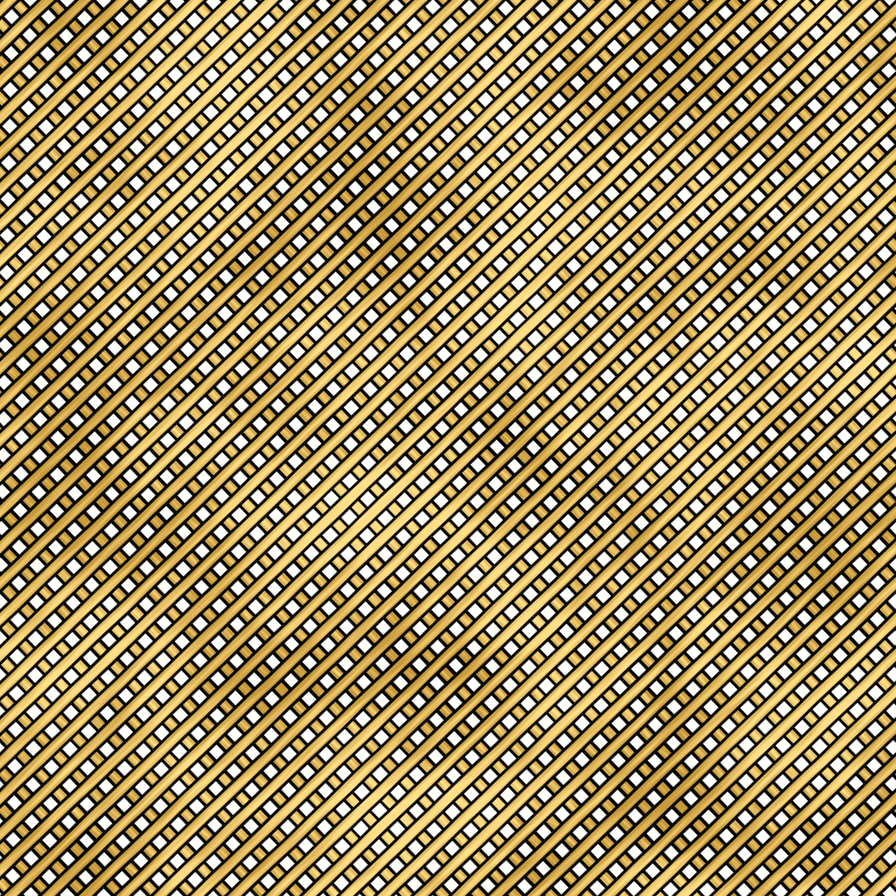
Write a WebGL 2 fragment shader that draws this pattern.

```glsl
#version 300 es
precision highp float;
// Diagonal lattice of gold slats over gold crossbars, outlined in black on white.
uniform vec2 u_resolution;
out vec4 fragColor;

float hash(vec2 p) {
  vec3 q = fract(vec3(p.xyx) * 0.1031);
  q += dot(q, q.yzx + 33.33);
  return fract((q.x + q.y) * q.z);
}

vec2 gradient(vec2 cell) {
  float angle = 6.2832 * hash(cell);
  return vec2(cos(angle), sin(angle));
}

// Gradient noise, roughly -0.7 to 0.7
float noise(vec2 p) {
  vec2 i = floor(p), f = fract(p);
  vec2 s = f * f * f * (f * (f * 6.0 - 15.0) + 10.0);
  float a = dot(gradient(i), f);
  float b = dot(gradient(i + vec2(1, 0)), f - vec2(1, 0));
  float c = dot(gradient(i + vec2(0, 1)), f - vec2(0, 1));
  float d = dot(gradient(i + vec2(1, 1)), f - vec2(1, 1));
  return mix(mix(a, b, s.x), mix(c, d, s.x), s.y);
}

// Soft coverage of the band where distance < halfWidth
float band(float distance, float halfWidth, float blur) {
  return clamp((halfWidth - distance) / blur + 0.5, 0.0, 1.0);
}

vec3 goldTone(float light) {
  vec3 shade = vec3(0.78, 0.60, 0.22);
  vec3 highlight = vec3(0.99, 0.85, 0.50);
  return mix(shade, highlight, clamp(light, 0.0, 1.1));
}

void main() {
  float side = min(u_resolution.x, u_resolution.y);
  vec2 p = gl_FragCoord.xy / side;

  // Lattice space: x runs along the slats, y across them; 24 slats across, 25 down
  vec2 slats = vec2(24.0, 25.0);
  float repeats = length(slats);
  vec2 lattice = vec2(dot(p, slats.yx), dot(p, vec2(-slats.x, slats.y)));
  lattice -= vec2(0.39, 0.22);
  float blur = max(repeats / side, 0.05);

  // Slight unevenness between repeats
  vec2 cell = floor(lattice);
  vec2 fromCenter = fract(lattice) - 0.5;
  float row = floor(lattice.y + 0.5);
  float jitter = hash(vec2(cell.x + 7.0, row + 90.0)) - 0.5;
  float wobble = 0.025 * noise(lattice * vec2(0.6, 1.0) + 40.0);
  float holeDistance = abs(fromCenter.x + 0.03 * jitter);
  float slatDistance = abs(fromCenter.y + wobble);

  // Broad patches of darker and lighter gold, and of thinner and thicker outlines
  float broad = noise(p * 6.0 + 15.0);
  float patches = 0.60 + 1.0 * broad + 0.45 * noise(p * 15.0 + 60.0);
  float swell = 0.025 * broad + 0.02 * noise(p * 9.0 + 80.0);

  // Slats: bright ridge with long grain
  float grain = noise(lattice * vec2(0.7, 9.0) + 100.0);
  float ridge = 0.3 * cos(fromCenter.y * 17.0 + 0.6);
  vec3 slat = goldTone(patches + ridge + 0.6 * grain);

  // Crossbars: grain turned the other way
  float crossGrain = noise(lattice * vec2(9.0, 1.2) + 200.0);
  float barX = fract(lattice.x + 0.5) - 0.5;
  float barLight = patches + 0.25 * cos(barX * 24.0) - 0.05;
  vec3 bar = goldTone(barLight + 0.6 * crossGrain + 0.3 * jitter);

  // Holes and crossbars fill the gaps; outlines lie between all parts
  vec3 outline = vec3(0.015, 0.015, 0.012);
  vec3 hole = vec3(1.0, 1.0, 0.99);
  vec3 gap = mix(bar, outline, band(holeDistance, 0.33, blur));
  gap = mix(gap, hole, band(holeDistance, 0.205 + swell + 0.015 * jitter, blur));
  vec3 color = mix(gap, outline, band(slatDistance, 0.29, blur));
  color = mix(color, slat, band(slatDistance, 0.177 + 0.5 * swell, blur));
  fragColor = vec4(color, 1.0);
}
```
